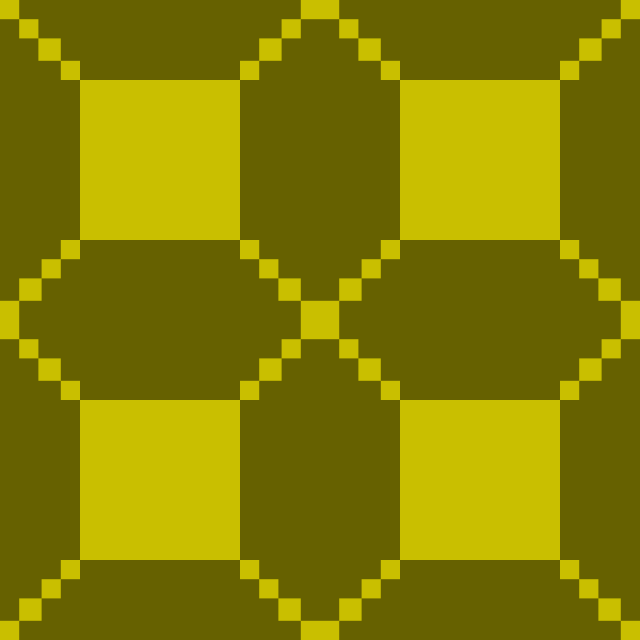
A Shadertoy shader for this pattern:

```glsl
// Coverage of the interval lo..hi on each axis, softened over one pixel
vec2 band(vec2 d, float lo, float hi, vec2 pixel) {
    return clamp((d - lo) / pixel + 0.5, 0.0, 1.0)
         - clamp((d - hi) / pixel + 0.5, 0.0, 1.0);
}

void mainImage(out vec4 fragColor, in vec2 fragCoord) {
    vec2 pixel = 2.0 / iResolution.xy;
    vec2 cell = fract(fragCoord * pixel);
    vec2 cornerDist = min(cell, 1.0 - cell);

    // Stair edges measured from the cell corner; the second step is uneven
    float secondStep = cell.y < 0.5 ? 0.13 : 0.12;
    float edges[6] = float[6](-1.0, 0.06, secondStep, 0.19, 0.25, 1.0);

    // Diagonal blocks: corner square, three steps, large central square
    float block = 0.0;
    for (int i = 0; i < 5; i++) {
        vec2 inside = band(cornerDist, edges[i], edges[i + 1], pixel);
        block += inside.x * inside.y;
    }

    vec3 olive = vec3(0.40, 0.38, 0.0);
    vec3 yellow = vec3(0.79, 0.75, 0.0);
    fragColor = vec4(mix(olive, yellow, block), 1.0);
}
```
